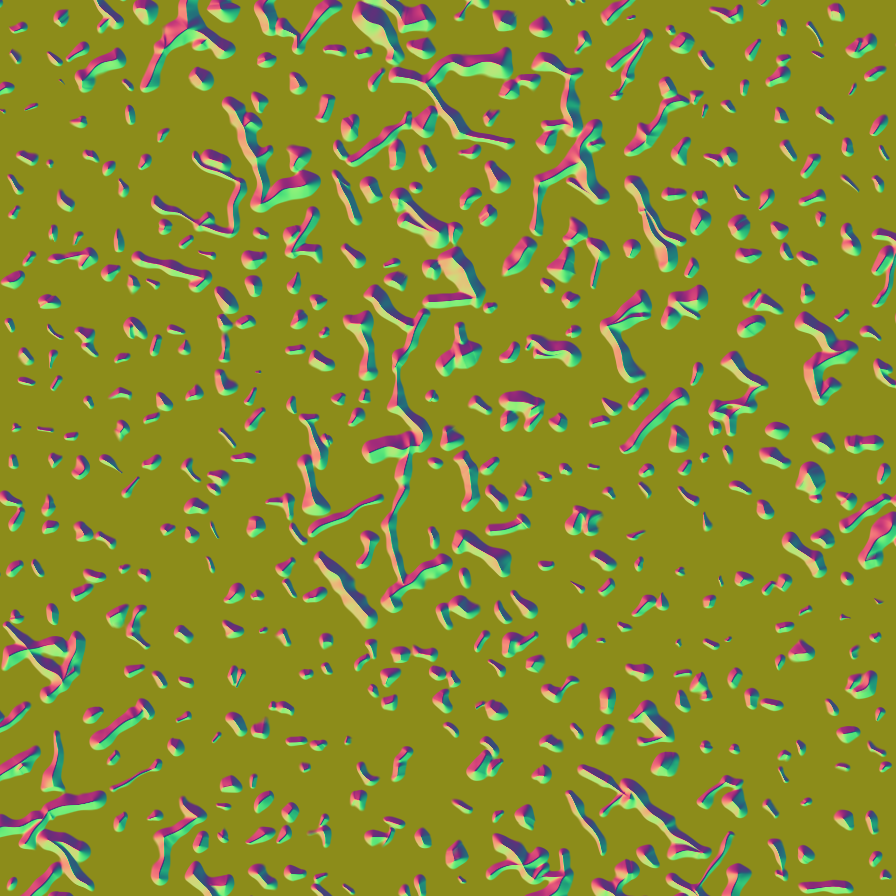
A three.js fragment shader for this texture map:

```glsl
// Normal-map style droplets and branching blobs scattered on a flat olive ground.
#define GRID 26.0          // droplet cells across the canvas
#define CLUMP_SCALE 0.17   // frequency of the crowded areas, per cell
#define LINK_CHANCE 0.55   // chance of a bridge to a neighbour in crowded areas
#define EMPTY 0.1          // share of cells without a droplet
#define BLEND 0.12         // softness of the joints
#define LUMPS 0.15         // unevenness of the surface
#define STEP 0.05          // slope sampling distance, in cells
#define EDGE 0.03          // half width of the smoothed outline, in cells
#define GROUND vec3(0.55, 0.55, 0.10)
#define SLOPE_MID vec3(0.54, 0.55, 0.48)
#define SLOPE_TINT vec2(0.42, 0.39)

varying vec2 vUv;

vec3 hash3(vec2 c) {
  vec3 p = fract(c.xyx * vec3(0.1031, 0.1030, 0.0973));
  p += dot(p, p.yxz + 33.33);
  return fract((p.xxy + p.yzz) * p.zyx);
}

float noise(vec2 p) {
  vec2 i = floor(p), f = fract(p);
  f = f * f * (3.0 - 2.0 * f);
  float low = mix(hash3(i).x, hash3(i + vec2(1.0, 0.0)).x, f.x);
  float high = mix(hash3(i + vec2(0.0, 1.0)).x, hash3(i + 1.0).x, f.x);
  return mix(low, high, f.y);
}

float smoothMax(float a, float b) {
  float k = max(BLEND - abs(a - b), 0.0) / BLEND;
  return max(a, b) + 0.25 * BLEND * k * k;
}

vec2 cellPoint(vec2 c) {
  return c + 0.12 + 0.76 * hash3(c).xy;
}

// Height of a tapered capsule: positive inside, falling off with distance
float capsule(vec2 p, vec2 start, vec2 reach, float radius) {
  vec2 d = p - start;
  float t = clamp(dot(d, reach) / max(dot(reach, reach), 0.0001), 0.0, 1.0);
  return radius * mix(1.0, 0.7, t) - length(d - reach * t);
}

float height(vec2 p) {
  // Bend the outlines
  vec2 q = p + 0.3 * (vec2(noise(p * 1.7 + 11.0), noise(p * 1.7 + 47.0)) - 0.5);
  vec2 base = floor(q);
  float h = -1.0;
  for (int j = -2; j <= 2; j++) {
    for (int i = -2; i <= 2; i++) {
      vec2 c = base + vec2(float(i), float(j));
      vec3 a = hash3(c);
      if (a.z < EMPTY) continue;
      vec3 b = hash3(c + 71.0);
      float clump = smoothstep(0.45, 0.7, noise(c * CLUMP_SCALE + 5.3));

      // Short stub, or a bridge to an adjacent droplet
      vec2 start = cellPoint(c);
      vec2 reach = 0.7 * (b.xy - 0.5);
      if (b.z < LINK_CHANCE * clump) {
        reach = cellPoint(c + floor(b.xy * 3.0) - 1.0) - start;
      }
      float radius = mix(0.07, 0.25, a.z) + 0.15 * clump * fract(b.z * 7.0);
      h = smoothMax(h, capsule(q, start, reach, radius));
    }
  }
  return h + LUMPS * (noise(p * 2.6 + 23.0) - 0.5);
}

void main() {
  vec2 p = vUv * GRID + 40.0;
  float h = height(p);
  vec2 slope = vec2(height(p + vec2(STEP, 0.0)), height(p + vec2(0.0, STEP))) - h;
  slope /= STEP;

  // Steep sides take a full tint by direction, ridges fade between them
  vec2 direction = slope / max(length(slope), 0.4);
  vec3 side = SLOPE_MID + vec3(SLOPE_TINT * direction, 0.0);
  float cover = smoothstep(-EDGE, EDGE, h);
  gl_FragColor = vec4(mix(GROUND, side, cover), 1.0);
}
```
